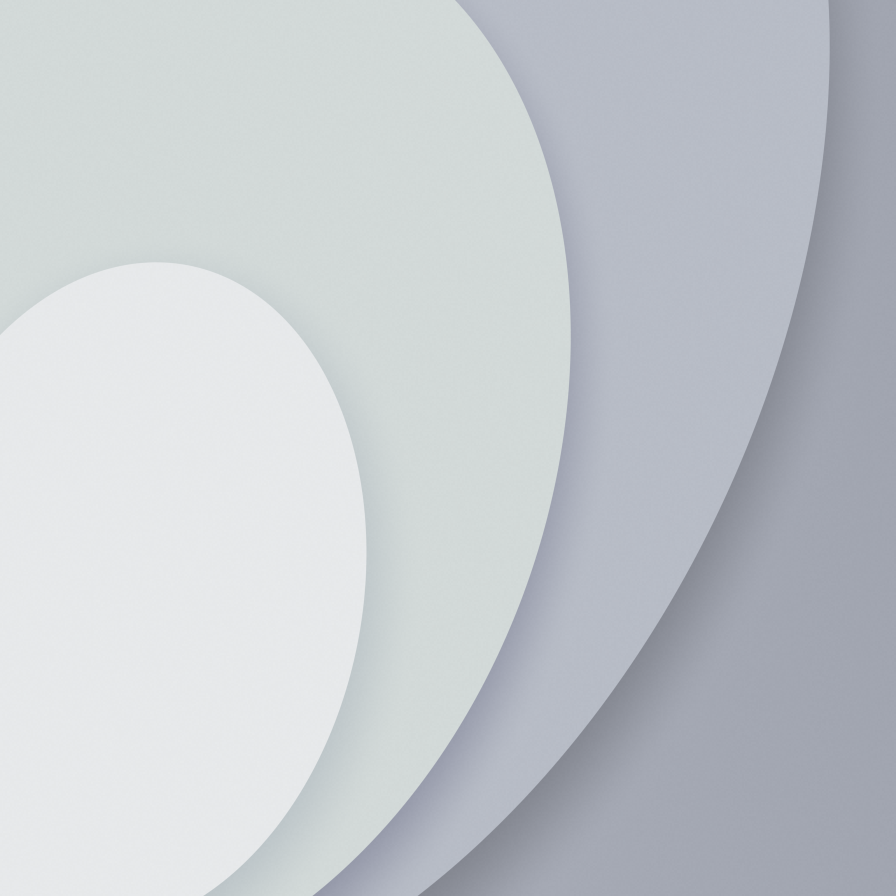
Give the GLSL for this background, as a Shadertoy shader.

```glsl
// Nested tilted paper ovals in pale grey tones, each casting a soft shadow.

const vec3 SLATE = vec3(0.637, 0.653, 0.696);
const vec3 BLUE_GREY = vec3(0.718, 0.737, 0.776);
const vec3 SAGE = vec3(0.824, 0.851, 0.847);
const vec3 PEARL = vec3(0.904, 0.912, 0.918);

float hash(vec2 p) {
    vec3 q = fract(vec3(p.xyx) * 0.1031);
    q += dot(q, q.yzx + 33.33);
    return fract((q.x + q.y) * q.z);
}

// Approximate signed distance to an ellipse sheared upward along x.
float ovalDistance(vec2 p, vec2 center, vec2 radii, float shear) {
    vec2 d = p - center;
    float u = d.x / radii.x;
    float w = (d.y - shear * u) / radii.y;
    float len = max(length(vec2(u, w)), 0.001);
    vec2 slope = vec2((u - w * shear / radii.y) / radii.x, w / radii.y);
    return len * (len - 1.0) / max(length(slope), 0.001);
}

// Lay one sheet over the colour below, with its blurred shadow beneath it.
vec3 addSheet(vec3 below, vec2 p, vec2 center, vec2 radii, float shear,
              vec3 paper, vec3 shade, vec2 offset, float blur, float pixel) {
    float shadowDist = ovalDistance(p - offset, center, radii, shear);
    float shadow = 1.0 - smoothstep(-blur, blur, shadowDist);
    float edge = ovalDistance(p, center, radii, shear);
    float cover = 1.0 - smoothstep(-0.7 * pixel, 0.7 * pixel, edge);
    return mix(mix(below, below * shade, shadow), paper, cover);
}

void mainImage(out vec4 fragColor, in vec2 fragCoord) {
    vec2 uv = fragCoord / iResolution.xy;
    float pixel = 1.0 / min(iResolution.x, iResolution.y);

    // Backdrop, a little darker toward the right
    vec3 color = SLATE + 0.045 * (0.88 - uv.x);

    // Sheets from back to front
    color = addSheet(color, uv, vec2(0.288, 0.684), vec2(0.638, 0.789), 0.264,
                     BLUE_GREY, vec3(0.77, 0.77, 0.775),
                     vec2(0.0, -0.049), 0.062, pixel);
    color = addSheet(color, uv, vec2(0.168, 0.5), vec2(0.469, 0.594), 0.125,
                     SAGE, vec3(0.775, 0.775, 0.825),
                     vec2(0.0, -0.032), 0.052, pixel);
    color = addSheet(color, uv, vec2(0.139, 0.334), vec2(0.27, 0.37), 0.049,
                     PEARL, vec3(0.87, 0.885, 0.91),
                     vec2(0.009, -0.022), 0.055, pixel);

    // Fine paper grain
    color += 0.008 * (hash(floor(uv * 512.0)) - 0.5);
    fragColor = vec4(color, 1.0);
}
```
